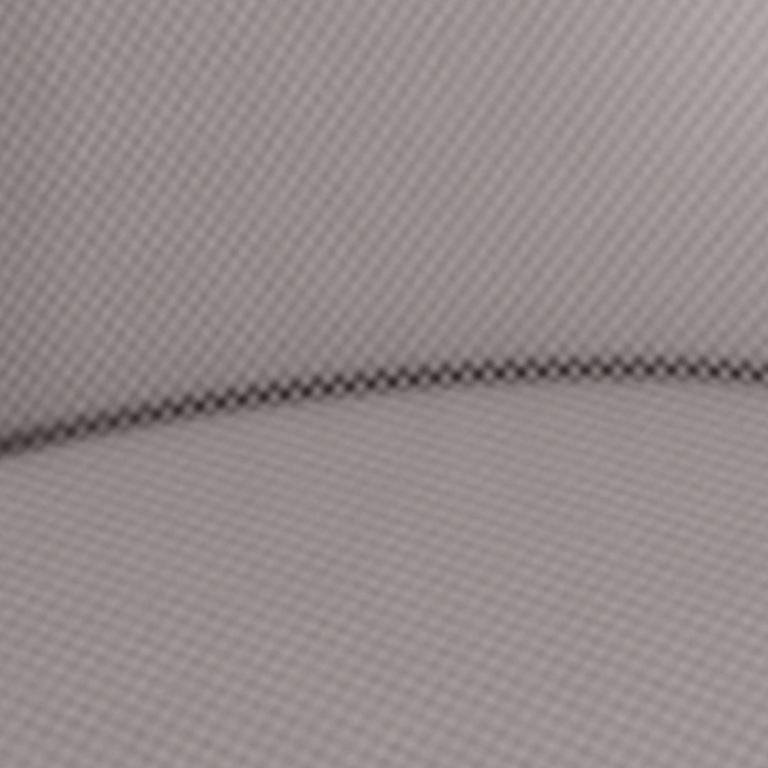
Reproduce this texture procedurally as a WebGL 2 fragment shader.

```glsl
#version 300 es
precision highp float;

uniform vec2 u_resolution;
out vec4 outColor;

#define BASE_LIGHT 0.582
#define WEAVE_DEPTH 0.024
#define SEAM_DARK 0.17
#define SEAM_WIDTH 0.015
#define SEAM_DOTS 0.060
#define THREADS 35.8
#define THREAD_SHIFT 0.30
#define WARP 0.16
#define MOTTLE 0.016
#define GRAIN 0.016

const float TAU = 6.28319;

vec2 hashGradient(vec2 cell) {
    vec2 h = vec2(dot(cell, vec2(127.1, 311.7)), dot(cell, vec2(269.5, 183.3)));
    return 2.0 * fract(sin(h) * 43758.5) - 1.0;
}

float gradientNoise(vec2 p) {
    vec2 cell = floor(p), f = fract(p);
    vec2 w = f * f * f * (f * (f * 6.0 - 15.0) + 10.0);
    float a = dot(hashGradient(cell), f);
    float b = dot(hashGradient(cell + vec2(1, 0)), f - vec2(1, 0));
    float c = dot(hashGradient(cell + vec2(0, 1)), f - vec2(0, 1));
    float d = dot(hashGradient(cell + vec2(1, 1)), f - vec2(1, 1));
    return mix(mix(a, b, w.x), mix(c, d, w.x), w.y);
}

float fbm(vec2 p) {
    float sum = 0.0, gain = 0.6;
    for (int i = 0; i < 3; i++) {
        sum += gain * gradientNoise(p);
        p = p * 2.03 + 17.3;
        gain *= 0.5;
    }
    return sum;
}

// Height of the crease where the two cushions meet
float seamHeight(float x) {
    float k = x - 0.83;
    return 0.517 - 0.147 * k * k - 0.9 * max(k, 0.0) * max(k, 0.0) * k;
}

// Steep twill ridges crossed by a weaker set of threads
float backWeave(vec2 uv, float rise, float warp) {
    float across = uv.x * THREADS - THREAD_SHIFT + warp;
    float ridge = cos(TAU * (across - rise * 30.0 + 6.0 * rise * rise));
    float cross = cos(TAU * (across + rise * 33.0 - warp * 2.0));
    float nearSeam = exp(-rise * rise / 0.002);
    float crossing = mix(0.72 - 0.35 * smoothstep(0.1, 0.7, uv.x), 1.0, nearSeam);
    return -(ridge + crossing * cross);
}

// Flat rows that open up towards the viewer
float seatWeave(vec2 uv, float warp) {
    float depth = 0.52 - uv.y;
    float row = 62.0 * depth - 26.0 * depth * depth;
    float ridge = cos(TAU * (17.0 * uv.x - row + warp));
    float cross = cos(TAU * (32.0 * uv.x + 0.62 * row - warp));
    float opening = smoothstep(0.0, 0.45, depth);
    return mix(0.75, 1.0, opening) * ridge + mix(0.4, 0.9, opening) * cross;
}

void main() {
    vec2 uv = gl_FragCoord.xy / u_resolution;
    float rise = uv.y - seamHeight(uv.x);
    float warp = WARP * fbm(uv * 9.0);
    float isBack = smoothstep(-0.022, -0.008, rise);

    // Broad lighting of each cushion
    float backLight = BASE_LIGHT + 0.045 * (uv.x - 0.4) + 0.055 * (uv.y - 0.75);
    backLight += 0.05 * smoothstep(0.65, 1.1, uv.x) * smoothstep(0.6, 1.0, uv.y);
    backLight -= 0.025 * (1.0 - smoothstep(0.0, 0.12, uv.x));
    backLight -= 0.065 * exp(-max(rise, 0.0) / 0.055);
    float seatLight = BASE_LIGHT + 0.008 + 0.025 * (uv.x - 0.5) + 0.04 * (0.25 - uv.y);
    seatLight -= 0.09 * exp(min(rise, 0.0) / 0.022);
    float light = mix(seatLight, backLight, isBack);

    // Threads, uneven in strength
    float weave = mix(seatWeave(uv, warp), backWeave(uv, rise, warp), isBack);
    float strength = WEAVE_DEPTH * (1.0 + 0.7 * gradientNoise(uv * 24.0));
    strength *= mix(0.75, 1.0, isBack);
    light += strength * weave;

    // Dark crease with stitch-like gaps
    float offset = (rise - 0.004) / SEAM_WIDTH;
    float crease = exp(-offset * offset);
    light -= crease * (SEAM_DARK - SEAM_DOTS * weave * smoothstep(-0.1, 0.4, uv.x));

    // Cloth mottling and fibre grain
    light += MOTTLE * fbm(uv * vec2(14.0, 10.0) + 5.0);
    light += GRAIN * gradientNoise(uv * 130.0) + GRAIN * gradientNoise(uv * 75.0 + 31.0);

    light = max(light, 0.17);
    outColor = vec4(light + 0.008, light - 0.034, light - 0.032, 1.0);
}
```
